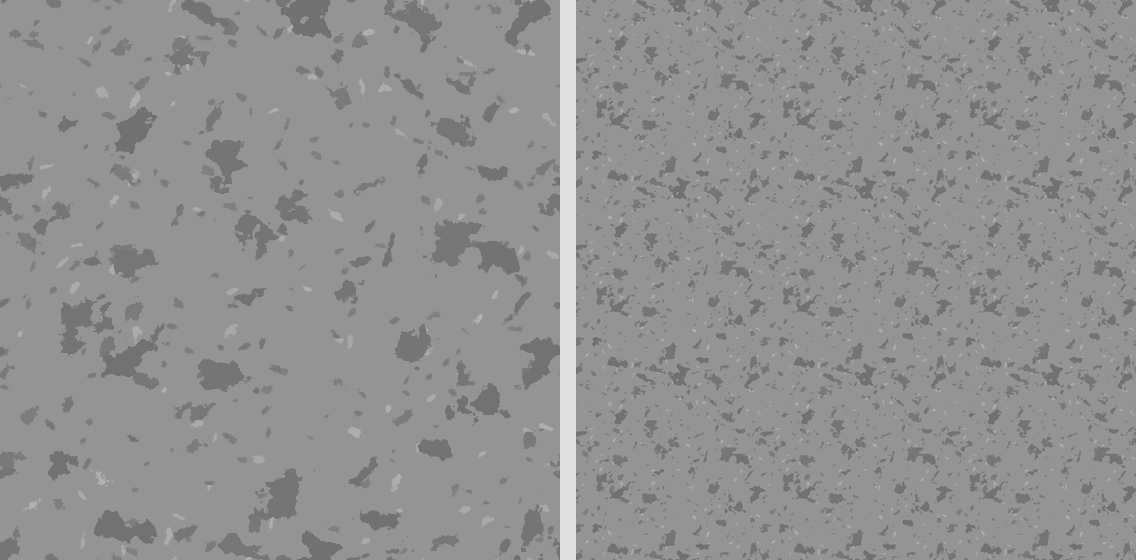
Left: one tile. Right: repeated 3 by 3.
This texture is drawn by a Shadertoy shader. Its source:

```glsl
// Speckled grey flooring: flat grey ground with ragged dark chips in three sizes
// and a few pale flecks. Each layer scatters faceted chips on a wrapping grid and
// breaks their outlines with periodic gradient noise, so the tile is seamless.

const vec3 GROUND = vec3(0.58);
const vec3 DARK = vec3(0.44);
const vec3 MID = vec3(0.505);
const vec3 PALE = vec3(0.69);

const float LEAN = 0.6;         // preferred chip direction, radians
const float LEAN_SPREAD = 2.4;  // range of directions around it
const int OCTAVES = 4;

// One scattered layer; sizes are half lengths in units of the canvas.
struct Layer {
    float cells;      // grid cells across the tile
    float presence;   // share of cells that hold a chip
    vec2 size;        // smallest and largest half length
    vec2 aspect;      // narrowest and widest width to length ratio
    float grain;      // noise periods across the tile
    float ragged;     // how strongly noise cuts the outline
    float seed;
};

const Layer LARGE  = Layer(6.0, 0.82, vec2(0.018, 0.048), vec2(0.40, 0.80), 28.0, 1.45, 1.0);
const Layer MEDIUM = Layer(12.0, 0.52, vec2(0.010, 0.024), vec2(0.32, 0.70), 46.0, 1.30, 2.0);
const Layer SMALL  = Layer(22.0, 0.42, vec2(0.004, 0.011), vec2(0.40, 0.85), 80.0, 1.00, 3.0);
const Layer FLECKS = Layer(18.0, 0.25, vec2(0.006, 0.014), vec2(0.30, 0.65), 72.0, 1.20, 4.0);

// Integer hash giving three values in 0..1
vec3 hash3(vec2 cell, float seed) {
    uvec3 v = uvec3(cell.x, cell.y, seed) * 1664525u + 1013904223u;
    v.x += v.y * v.z; v.y += v.z * v.x; v.z += v.x * v.y;
    v ^= v >> 16u;
    v.x += v.y * v.z; v.y += v.z * v.x; v.z += v.x * v.y;
    return vec3(v >> 8u) / 16777216.0;
}

float cornerSlope(vec2 cell, vec2 offset, float period, float seed) {
    float angle = 6.28319 * hash3(mod(cell, period), seed).x;
    return dot(vec2(cos(angle), sin(angle)), offset);
}

// Gradient noise that wraps after a whole number of periods
float gradientNoise(vec2 uv, float period, float seed) {
    vec2 p = uv * period, i = floor(p), f = p - i;
    vec2 w = f * f * f * (f * (f * 6.0 - 15.0) + 10.0);
    vec2 e = vec2(1.0, 0.0);
    float low = mix(cornerSlope(i, f, period, seed),
                    cornerSlope(i + e.xy, f - e.xy, period, seed), w.x);
    float high = mix(cornerSlope(i + e.yx, f - e.yx, period, seed),
                     cornerSlope(i + e.xx, f - e.xx, period, seed), w.x);
    return mix(low, high, w.y);
}

float fractalNoise(vec2 uv, float period, float seed) {
    float sum = 0.0, gain = 1.0;
    for (int o = 0; o < OCTAVES; o++) {
        sum += gain * gradientNoise(uv, period, seed + float(o));
        period *= 2.0;
        gain *= 0.52;
    }
    return sum;
}

// Distance-like value of a lopsided eight-sided chip, 1 on its outline
float facets(vec2 q) {
    q.x += 0.35 * q.y;
    vec2 a = abs(q);
    return max(a.x + 0.4 * a.y, a.y + 0.25 * a.x);
}

// Returns coverage and a random tone for the chip on top
vec2 scatter(vec2 uv, Layer layer) {
    float cut = layer.ragged * fractalNoise(uv, layer.grain, 10.0 * layer.seed);
    vec2 home = floor(uv * layer.cells);
    float inside = -1.0, tone = 0.0;
    for (int y = -1; y <= 1; y++)
    for (int x = -1; x <= 1; x++) {
        vec2 cell = home + vec2(x, y);
        vec2 id = mod(cell, layer.cells);
        vec3 place = hash3(id, layer.seed + 100.0);
        vec3 form = hash3(id, layer.seed + 200.0);
        if (place.z > layer.presence) continue;

        float angle = LEAN + LEAN_SPREAD * (form.x - 0.5);
        float c = cos(angle), s = sin(angle);
        vec2 q = mat2(c, -s, s, c) * (uv - (cell + place.xy) / layer.cells);
        float halfLength = mix(layer.size.x, layer.size.y, form.y);
        float halfWidth = halfLength * mix(layer.aspect.x, layer.aspect.y, form.z);
        float depth = halfWidth * (1.0 - facets(q / vec2(halfLength, halfWidth)) + cut);
        if (depth > inside) {
            inside = depth;
            tone = fract(7.0 * place.z + 3.0 * form.x);
        }
    }
    float edge = 0.8 / iResolution.y;
    return vec2(smoothstep(-edge, edge, inside), tone);
}

void mainImage(out vec4 fragColor, in vec2 fragCoord) {
    vec2 uv = fragCoord / iResolution.xy;
    vec2 flecks = scatter(uv, FLECKS);
    vec2 small = scatter(uv, SMALL);
    vec2 medium = scatter(uv, MEDIUM);
    vec2 large = scatter(uv, LARGE);

    // Smaller chips are fainter; large ones lie on top
    vec3 color = mix(GROUND, mix(PALE, GROUND, 0.3 * flecks.y), flecks.x);
    color = mix(color, mix(DARK, MID, 0.5 + 0.5 * small.y), small.x);
    color = mix(color, mix(DARK, MID, 0.1 + 0.7 * medium.y), medium.x);
    color = mix(color, mix(DARK, MID, 0.4 * large.y), large.x);
    fragColor = vec4(color, 1.0);
}
```
